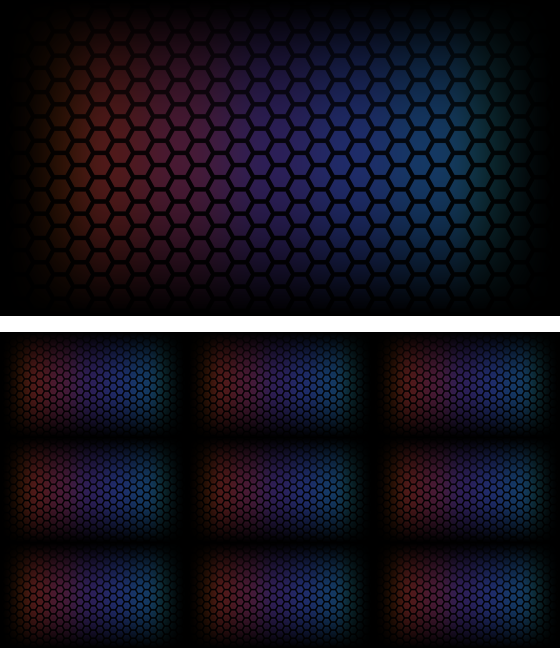
Top: one tile. Bottom: repeated 3 by 3.
A Shadertoy shader for this pattern:

```glsl
const float PI = 3.14159265;
const float SQRT3 = 1.7320508;

// Distance from the nearest cell centre: 0 at the centre, 0.5 on the cell border
float hexDistance(vec2 p) {
    vec2 period = vec2(SQRT3, 1.0);
    vec2 a = mod(p, period) - 0.5 * period;
    vec2 b = mod(p - 0.5 * period, period) - 0.5 * period;
    vec2 local = abs(dot(a, a) < dot(b, b) ? a : b);
    return max(local.y, dot(local, vec2(0.5 * SQRT3, 0.5)));
}

// Warm to cold light from left to right
vec3 spectrum(float x) {
    vec3 c = mix(vec3(0.29, 0.12, 0.03), vec3(0.31, 0.10, 0.10), smoothstep(0.08, 0.20, x));
    c = mix(c, vec3(0.28, 0.10, 0.20), smoothstep(0.19, 0.33, x));
    c = mix(c, vec3(0.17, 0.12, 0.34), smoothstep(0.31, 0.50, x));
    c = mix(c, vec3(0.12, 0.17, 0.41), smoothstep(0.48, 0.64, x));
    c = mix(c, vec3(0.08, 0.22, 0.39), smoothstep(0.62, 0.77, x));
    return mix(c, vec3(0.06, 0.22, 0.26), smoothstep(0.76, 0.90, x));
}

void mainImage(out vec4 fragColor, in vec2 fragCoord) {
    vec2 uv = fragCoord / iResolution.xy;

    // 14 column pairs across and 13 cells down, so the lattice wraps
    vec2 p = uv * vec2(14.0 * SQRT3, 13.0) - vec2(0.0, 0.71);
    float blur = 0.65 * 13.0 / iResolution.y;
    float cell = 1.0 - smoothstep(-blur, blur, hexDistance(p) - 0.407);

    // Light fades to black on all four edges
    float glow = pow(max(sin(PI * uv.y), 0.0), 1.1);
    glow *= smoothstep(0.0, 0.20, uv.x) * (1.0 - smoothstep(0.80, 1.0, uv.x));
    vec3 light = spectrum(uv.x) * glow;

    // Gaps catch a little more light towards the top
    float gapLight = 0.08 + 0.25 * smoothstep(0.35, 0.90, uv.y);
    fragColor = vec4(light * mix(gapLight, 1.0, cell), 1.0);
}
```
